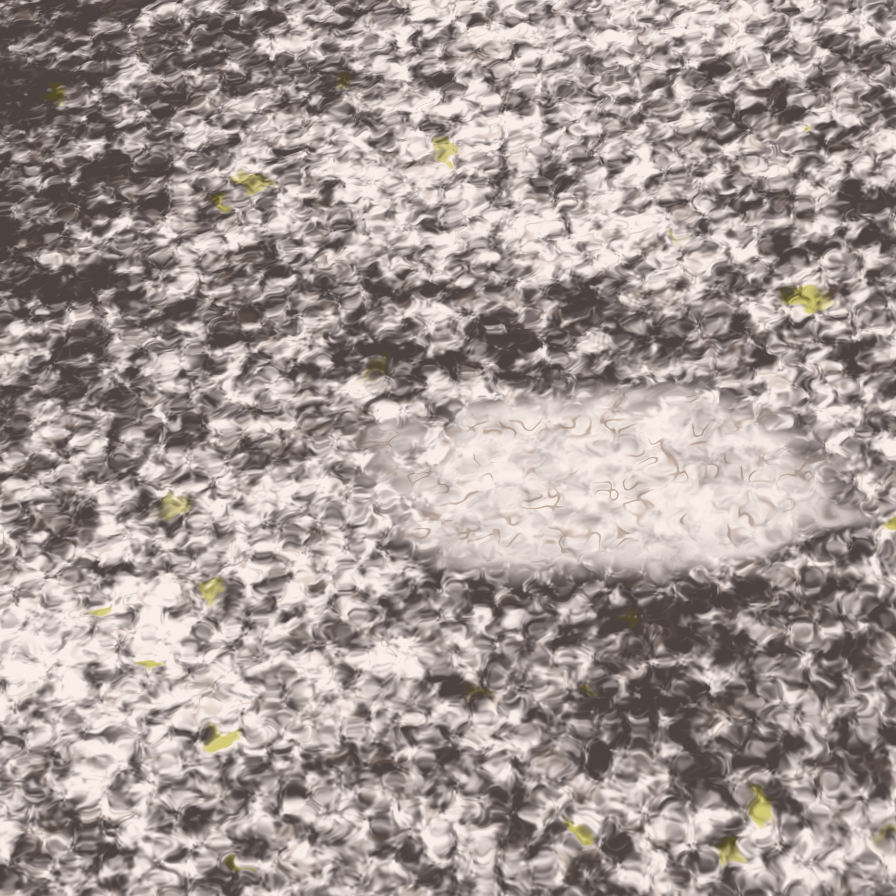
Write a three.js fragment shader that draws this texture.

```glsl
// Weathered granite seen at a slant: pale and dark mineral grains with lichen.
// Layered value noise sets the grain tone, soft blobs shade broad regions,
// and a jittered cell grid scatters the yellow-green lichen.

varying vec2 vUv;

const vec3 DARK_STONE = vec3(0.30, 0.262, 0.255);
const vec3 PALE_STONE = vec3(0.98, 0.932, 0.912);
const vec3 BROWN_STAIN = vec3(0.55, 0.44, 0.36);
const vec3 LICHEN_DARK = vec3(0.34, 0.31, 0.12);
const vec3 LICHEN_LIGHT = vec3(0.80, 0.76, 0.36);

float hash(vec2 p) {
  return fract(sin(dot(p, vec2(127.1, 311.7))) * 43758.5453);
}

float valueNoise(vec2 p) {
  vec2 cell = floor(p);
  vec2 f = fract(p);
  f = f * f * (3.0 - 2.0 * f);
  float low = mix(hash(cell), hash(cell + vec2(1.0, 0.0)), f.x);
  float high = mix(hash(cell + vec2(0.0, 1.0)), hash(cell + vec2(1.0, 1.0)), f.x);
  return mix(low, high, f.y);
}

// Three rotated octaves, centred on zero.
float layeredNoise(vec2 p, float gain) {
  mat2 turn = mat2(0.8, 0.6, -0.6, 0.8);
  float sum = 0.0;
  float weight = 1.0;
  float total = 0.0;
  for (int i = 0; i < 3; i++) {
    sum += weight * (valueNoise(p) - 0.5);
    total += weight;
    weight *= gain;
    p = turn * p * 2.03 + 17.3;
  }
  return sum / total;
}

float softBlob(vec2 p, vec2 center, vec2 radius) {
  vec2 d = (p - center) / radius;
  return exp(-dot(d, d));
}

// Broad light and dark regions of the rock face.
float regionShade(vec2 p) {
  float shade = -0.50 * softBlob(p, vec2(0.02, 0.95), vec2(0.17, 0.13));
  shade -= 0.32 * softBlob(p, vec2(0.03, 0.70), vec2(0.15, 0.10));
  shade -= 0.20 * softBlob(p, vec2(0.62, 0.63), vec2(0.35, 0.06));
  shade -= 0.28 * softBlob(p, vec2(0.82, 0.24), vec2(0.25, 0.13));
  shade += 0.20 * softBlob(p, vec2(0.14, 0.27), vec2(0.30, 0.20));
  shade += 0.20 * softBlob(p, vec2(0.42, 0.78), vec2(0.24, 0.10));
  return shade;
}

// Ragged pale slab: 1 inside, 0 outside.
float paleSlab(vec2 p, float ragged) {
  vec2 d = abs(p - vec2(0.69, 0.463)) / vec2(0.235, 0.088);
  float reach = pow(d.x * d.x * d.x + d.y * d.y * d.y, 0.3333);
  return 1.0 - smoothstep(0.78, 1.15, reach + ragged);
}

// Irregular spots, at most one in each grid cell.
float lichenSpots(vec2 p, vec2 grid, float share) {
  vec2 cell = floor(p * grid);
  float cover = 0.0;
  for (int y = -1; y <= 1; y++) {
    for (int x = -1; x <= 1; x++) {
      vec2 id = cell + vec2(float(x), float(y));
      vec2 jitter = vec2(hash(id + 3.1), hash(id + 8.7));
      vec2 size = mix(vec2(0.008, 0.006), vec2(0.027, 0.013), hash(id + 5.3));
      float strength = step(hash(id + 1.9), share) * mix(0.45, 1.0, hash(id + 6.4));
      float d = length((p - (id + jitter) / grid) / size);
      cover = max(cover, strength * (1.0 - smoothstep(0.5, 1.2, d)));
    }
  }
  return cover;
}

void main() {
  // The slanted view packs grains closer towards the top.
  vec2 ground = vec2((vUv.x - 0.5) * (1.0 + 0.25 * vUv.y), vUv.y * (0.85 + 0.35 * vUv.y));
  vec2 streak = vec2(ground.x, ground.y - 0.28 * ground.x * vUv.y);

  // Bent lookups give the grains curled, uneven outlines.
  vec2 bend = vec2(valueNoise(ground * 60.0), valueNoise(ground * 60.0 + 41.7)) - 0.5;
  vec2 bent = streak + bend * vec2(0.018, 0.010);
  float grain = layeredNoise(bent * vec2(50.0, 66.0), 0.72);
  float clump = layeredNoise(bent * vec2(15.0, 27.0) + 9.2, 0.6);
  float broad = layeredNoise(streak * vec2(3.5, 8.0) + 23.6, 0.55);

  // Tone outside and inside the pale slab.
  float field = 0.52 + 1.85 * grain + 0.85 * clump + 0.60 * broad;
  field += regionShade(vUv);
  float slab = paleSlab(vUv, 1.0 * clump + 0.6 * grain);
  field = mix(field, 0.83 + 0.70 * grain + 0.25 * clump, slab);
  float tone = smoothstep(-0.03, 1.03, field);
  vec3 color = mix(DARK_STONE, PALE_STONE, tone);

  // Thin brown stains, strongest on the slab.
  float vein = abs(valueNoise(bent * vec2(75.0, 95.0) + 5.5) - 0.5);
  float patches = smoothstep(0.5, 0.8, valueNoise(ground * vec2(38.0, 50.0) + 31.0));
  float stain = (1.0 - smoothstep(0.02, 0.16, vein)) * patches;
  color = mix(color, BROWN_STAIN, stain * mix(0.22, 0.50, slab));

  // Lichen keeps the light and dark of the grain below it.
  vec2 lichenPoint = vUv + bend * 0.022 + vec2(clump, grain) * 0.025;
  float lichen = lichenSpots(lichenPoint, vec2(8.0, 10.0), 0.42) * (1.0 - slab);
  vec3 lichenColor = mix(LICHEN_DARK, LICHEN_LIGHT, tone);
  color = mix(color, lichenColor, lichen * 0.85);

  gl_FragColor = vec4(color, 1.0);
}
```
